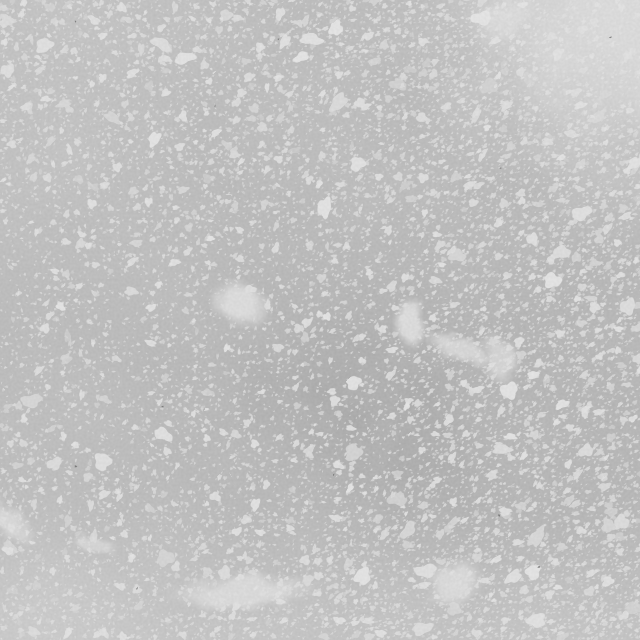
This texture is drawn by a three.js fragment shader. Its source:

```glsl
varying vec2 vUv;

const float BASE_TONE = 0.718;
const float GRAIN_DARK = 0.79;
const float GRAIN_LIGHT = 0.885;
const float SMEAR_TONE = 0.865;
const float SPECK_TONE = 0.42;
const float EDGE_SOFTNESS = 0.0013;
const float FILM_GRAIN = 0.022;
const float GRAIN_TILT = 0.5;
const float TAU = 6.2831853;

vec3 hash3(vec2 p) {
  vec3 q = fract(p.xyx * vec3(0.1031, 0.1030, 0.0973));
  q += dot(q, q.yxz + 33.33);
  return fract((q.xxy + q.yzz) * q.zyx);
}

vec2 rotate(vec2 p, float angle) {
  float c = cos(angle), s = sin(angle);
  return vec2(c * p.x + s * p.y, c * p.y - s * p.x);
}

float cornerSlope(vec2 cell, vec2 offset) {
  float angle = TAU * hash3(cell).x;
  return dot(vec2(cos(angle), sin(angle)), offset);
}

float gradientNoise(vec2 p) {
  vec2 i = floor(p), f = fract(p);
  vec2 u = f * f * f * (f * (f * 6.0 - 15.0) + 10.0);
  vec2 e = vec2(1.0, 0.0);
  float low = mix(cornerSlope(i, f), cornerSlope(i + e, f - e), u.x);
  float high = mix(cornerSlope(i + e.yx, f - e.yx), cornerSlope(i + 1.0, f - 1.0), u.x);
  return mix(low, high, u.y);
}

float fbm(vec2 p) {
  float sum = 0.0, gain = 0.6;
  for (int i = 0; i < 4; i++) {
    sum += gain * gradientNoise(p);
    p = rotate(p, 0.6) * 2.03 + 17.3;
    gain *= 0.5;
  }
  return sum;
}

// Scattered lumpy grains: x is coverage, y is a random tone
vec2 grainLayer(vec2 p, float cells, vec2 radii, float chance, float seed) {
  vec2 home = floor(p * cells);
  vec2 result = vec2(0.0);
  float spread = mix(2.6, 1.3, smoothstep(0.2, 0.8, p.x));
  for (int y = -1; y <= 1; y++) {
    for (int x = -1; x <= 1; x++) {
      vec2 cell = home + vec2(float(x), float(y));
      vec3 place = hash3(cell + seed);
      vec3 shape = hash3(cell + seed + 57.7);
      vec3 lobes = hash3(cell + seed + 113.1);
      vec2 q = p * cells - cell - 0.5 - 0.75 * (place.xy - 0.5);
      q = rotate(q, GRAIN_TILT + spread * (shape.x - 0.5));
      float stretch = mix(1.0, 1.45, shape.y);
      q *= vec2(1.0 / stretch, stretch);
      float a = atan(q.y, q.x + 1e-5);
      float lump = 1.0 + 0.15 * sin(3.0 * a + TAU * lobes.x) + 0.09 * sin(5.0 * a + TAU * lobes.y);
      float radius = mix(radii.x, radii.y, shape.z * shape.z) * lump;
      float soft = EDGE_SOFTNESS * cells;
      float cover = 1.0 - smoothstep(-soft, soft, length(q) - radius);
      cover *= step(place.z, chance);
      if (cover > result.x) result = vec2(cover, lobes.z);
    }
  }
  return result;
}

// Soft elliptical cloud
float smear(vec2 p, vec2 centre, vec2 halfSize, float angle) {
  return 1.0 - smoothstep(0.45, 1.25, length(rotate(p - centre, angle) / halfSize));
}

float backdrop(vec2 p) {
  float tone = BASE_TONE + 0.025 * fbm(p * 5.0);
  tone += 0.022 * smoothstep(0.4, 1.0, p.y);
  tone += 0.022 * (1.0 - smoothstep(0.0, 0.6, p.x));
  tone += 0.045 * (1.0 - smoothstep(0.0, 0.25, p.y));
  tone += 0.11 * (1.0 - smoothstep(0.05, 0.4, distance(p, vec2(1.0)) + 0.12 * fbm(p * 7.0)));
  vec2 shade = rotate(p - vec2(0.58, 0.35), -0.5) / vec2(0.22, 0.13);
  return tone - 0.04 * exp(-dot(shade, shade)) * (1.0 + fbm(p * 14.0));
}

float smears(vec2 p) {
  vec2 w = p + 0.022 * vec2(fbm(p * 22.0), fbm(p * 22.0 + 41.0));
  float cover = smear(w, vec2(0.375, 0.525), vec2(0.045, 0.032), -0.4);
  cover = max(cover, smear(w, vec2(0.64, 0.495), vec2(0.026, 0.035), 0.1));
  cover = max(cover, 0.85 * smear(w, vec2(0.72, 0.455), vec2(0.06, 0.015), -0.3));
  cover = max(cover, 0.8 * smear(w, vec2(0.782, 0.435), vec2(0.024, 0.042), 0.3));
  cover = max(cover, 0.9 * smear(w, vec2(0.38, 0.075), vec2(0.105, 0.027), 0.05));
  cover = max(cover, 0.9 * smear(w, vec2(0.71, 0.09), vec2(0.042, 0.036), 0.5));
  cover = max(cover, 0.7 * smear(w, vec2(0.15, 0.15), vec2(0.032, 0.015), -0.3));
  cover = max(cover, 0.85 * smear(w, vec2(0.015, 0.185), vec2(0.045, 0.022), -0.8));
  return max(cover, 0.7 * smear(w, vec2(0.79, 0.97), vec2(0.045, 0.025), 0.5));
}

void main() {
  vec2 p = vUv;
  float tone = backdrop(p);

  // Grains crowd the top, right and bottom
  float density = 0.58 + 0.3 * smoothstep(0.55, 0.95, p.y) + 0.38 * smoothstep(0.3, 0.85, p.x);
  density += 0.25 * (1.0 - smoothstep(0.05, 0.35, p.y)) + 0.3 * fbm(p * 4.0 + 9.0);
  for (int i = 0; i < 4; i++) {
    float level = float(3 - i);
    float cells = 26.0 * pow(1.72, level);
    float chance = density * (i == 3 ? 0.27 : 0.62);
    vec2 grain = grainLayer(p, cells, vec2(0.13, 0.34), chance, 19.0 * level + 3.0);
    float grainTone = mix(GRAIN_DARK, GRAIN_LIGHT, sqrt(grain.y));
    tone = mix(tone, max(tone, grainTone), grain.x * (1.0 - 0.1 * level));
  }

  tone = mix(tone, max(tone, SMEAR_TONE), 0.92 * smears(p));

  // Rare dark specks and film grain
  float speck = grainLayer(p, 40.0, vec2(0.04, 0.07), 0.008, 211.0).x;
  tone = mix(tone, SPECK_TONE, 0.8 * speck);
  tone += FILM_GRAIN * gradientNoise(p * 230.0);
  gl_FragColor = vec4(vec3(tone), 1.0);
}
```
